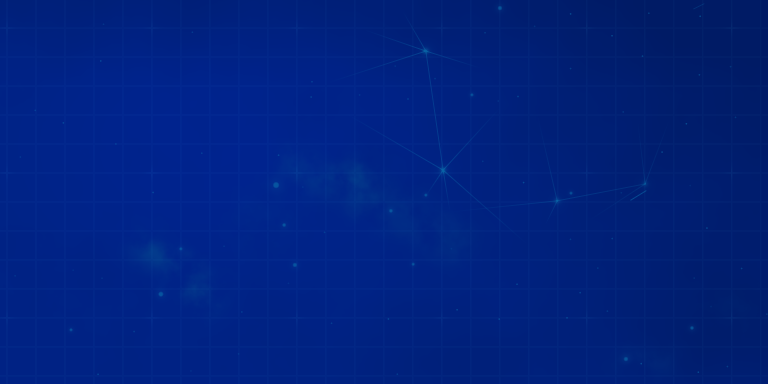
This background is drawn by a Shadertoy shader. Its source:

```glsl
// Deep blue sky with a fine grid, teal nebula wisps, stars and a faint constellation.
#define GRID_STEP 0.0755
#define GRID_ORIGIN vec2(0.0182, 0.172)
#define GRID_GLOW 0.034
#define LINE_HALF 0.0012
#define RAY_STRENGTH 0.42
#define NEBULA_STRENGTH 0.62
#define DUST_CELL 0.11
#define BASE_BLUE vec3(0.0, 0.135, 0.515)
#define NIGHT_BLUE vec3(0.0, 0.105, 0.395)
#define GLOW_BLUE vec3(0.0, 0.138, 0.56)
#define NEBULA_TEAL vec3(0.02, 0.31, 0.56)
#define STAR_TEAL vec3(0.04, 0.44, 0.68)

vec2 hash2(vec2 p) {
    vec3 q = fract(p.xyx * vec3(0.1031, 0.103, 0.0973));
    q += dot(q, q.yzx + 33.33);
    return fract((q.xx + q.yz) * q.zy);
}

float cornerGradient(vec2 cell, vec2 corner, vec2 f) {
    return dot(hash2(cell + corner) * 2.0 - 1.0, f - corner);
}

float gradientNoise(vec2 p) {
    vec2 i = floor(p), f = fract(p), u = f * f * (3.0 - 2.0 * f);
    vec2 e = vec2(1.0, 0.0);
    return mix(mix(cornerGradient(i, e.yy, f), cornerGradient(i, e.xy, f), u.x),
               mix(cornerGradient(i, e.yx, f), cornerGradient(i, e.xx, f), u.x), u.y);
}

float fbm(vec2 p) {
    float sum = 0.0, amp = 0.6;
    for (int i = 0; i < 5; i++) {
        sum += amp * gradientNoise(p);
        p = mat2(1.6, 1.2, -1.2, 1.6) * p + 7.3;
        amp *= 0.5;
    }
    return sum;
}

// Soft elliptical spot: 1 at the centre, fading over the given radii
float spot(vec2 p, vec2 centre, vec2 radii) {
    vec2 q = (p - centre) / radii;
    return exp(-dot(q, q));
}

// x: distance to the segment, y: position along it
vec2 segment(vec2 p, vec2 a, vec2 b) {
    vec2 ab = b - a;
    float t = clamp(dot(p - a, ab) / dot(ab, ab), 0.0, 1.0);
    return vec2(length(p - a - ab * t), t);
}

float wisp(vec2 p, vec2 a, vec2 b, float radius) {
    float d = segment(p, a, b).x / radius;
    return exp(-d * d);
}

float stroke(float d, float halfWidth, float px) {
    return clamp((halfWidth - d) / px + 0.5, 0.0, 1.0);
}

// Thin ray that fades from its hub to its tip
float ray(vec2 p, vec2 hub, vec2 tip, float px) {
    vec2 s = segment(p, hub, tip);
    return stroke(s.x, LINE_HALF, px) * (1.0 - s.y);
}

// Hub node with a small halo and four rays
float fan(vec2 p, vec2 hub, vec2 a, vec2 b, vec2 c, vec2 d, float px) {
    float rays = ray(p, hub, a, px) + ray(p, hub, b, px) + ray(p, hub, c, px) + ray(p, hub, d, px);
    return rays + 1.1 * spot(p, hub, vec2(0.0075)) + 0.2 * spot(p, hub, vec2(0.02));
}

float grid(vec2 p, float px) {
    vec2 cell = (p - GRID_ORIGIN) / GRID_STEP;
    vec2 d = abs(fract(cell + 0.5) - 0.5) * GRID_STEP;
    float lines = max(stroke(d.x, LINE_HALF, px), stroke(d.y, LINE_HALF, px));
    // Every fifth crossing carries a brighter plus sign
    vec2 major = abs(fract(cell / 5.0 + 0.5) - 0.5) * 5.0 * GRID_STEP;
    return lines * (1.0 + 1.3 * exp(-dot(major, major) / 0.0003));
}

float dust(vec2 p, float px) {
    vec2 cell = floor(p / DUST_CELL), rnd = hash2(cell + 19.0);
    vec2 centre = (cell + 0.15 + 0.7 * hash2(cell + 51.0)) * DUST_CELL;
    return step(0.6, rnd.x) * (0.15 + 0.4 * rnd.y) * stroke(length(p - centre), 0.002, px);
}

float brightStars(vec2 p, float px) {
    // Position and radius
    vec3 stars[14] = vec3[14](
        vec3(0.719, 0.518, 0.009), vec3(0.419, 0.234, 0.007), vec3(0.768, 0.31, 0.006),
        vec3(0.74, 0.414, 0.005), vec3(0.471, 0.352, 0.004), vec3(1.018, 0.451, 0.005),
        vec3(1.109, 0.492, 0.004), vec3(1.076, 0.312, 0.004), vec3(0.185, 0.141, 0.004),
        vec3(1.487, 0.497, 0.004), vec3(1.63, 0.065, 0.006), vec3(1.802, 0.146, 0.005),
        vec3(1.302, 0.979, 0.006), vec3(1.229, 0.753, 0.004));
    float sum = 0.0;
    for (int i = 0; i < 14; i++)
        sum += 0.5 * stroke(length(p - stars[i].xy), stars[i].z * 0.8, 1.5 * px)
             + 0.12 * spot(p, stars[i].xy, vec2(stars[i].z * 2.0));
    return sum;
}

void mainImage(out vec4 fragColor, in vec2 fragCoord) {
    float px = 1.0 / iResolution.y;
    vec2 p = fragCoord * px;
    float cloud = fbm(p * 5.0);

    // Sky: bright on the left, dark towards the top and right
    float night = 0.9 * spot(p, vec2(2.0, 0.85), vec2(0.65, 0.55)) + 0.6 * spot(p, vec2(1.95, 0.12), vec2(0.4, 0.28))
                + 0.4 * smoothstep(0.75, 1.05, p.y) + 0.25 * spot(p, vec2(1.15, 0.0), vec2(0.3, 0.2));
    vec3 color = mix(BASE_BLUE, GLOW_BLUE, spot(p, vec2(0.55, 0.62), vec2(0.5, 0.35)));
    color = mix(color, NIGHT_BLUE, clamp(night + 0.2 * cloud, 0.0, 1.0));

    // Nebula: a dense patch, a long arc and faint remnants
    vec2 q = p + 0.05 * vec2(fbm(p * 9.0 + 3.0), fbm(p * 9.0 + 17.0));
    float mist = 0.85 * wisp(q, vec2(0.39, 0.355), vec2(0.53, 0.24), 0.05)
               + 0.55 * wisp(q, vec2(0.76, 0.57), vec2(0.92, 0.52), 0.05)
               + 0.45 * wisp(q, vec2(0.92, 0.52), vec2(1.17, 0.37), 0.065)
               + 0.22 * spot(q, vec2(0.69, 0.42), vec2(0.09)) + 0.35 * spot(q, vec2(1.68, 0.06), vec2(0.07, 0.04))
               + 0.15 * spot(q, vec2(1.93, 0.2), vec2(0.12, 0.06));
    mist *= smoothstep(-0.35, 0.4, fbm(p * 14.0) + 0.5 * cloud);
    color = mix(color, NEBULA_TEAL, clamp(mist * NEBULA_STRENGTH, 0.0, 1.0));

    color += GRID_GLOW * vec3(0.4, 1.0, 0.8) * grid(p, px);

    // Constellation
    vec2 top = vec2(1.109, 0.867), heart = vec2(1.154, 0.557), east = vec2(1.451, 0.477), rim = vec2(1.68, 0.521);
    float web = fan(p, top, vec2(0.95, 0.922), vec2(0.859, 0.786), vec2(1.25, 0.823), vec2(1.05, 0.969), px)
              + fan(p, heart, vec2(0.898, 0.706), vec2(1.302, 0.719), vec2(1.375, 0.362), vec2(1.107, 0.487), px)
              + 0.7 * fan(p, east, vec2(1.172, 0.448), vec2(1.401, 0.693), rim, vec2(1.42, 0.414), px)
              + 0.5 * fan(p, rim, vec2(1.745, 0.693), vec2(1.536, 0.427), vec2(1.66, 0.69), east, px);
    web += 0.8 * stroke(segment(p, top, heart).x, LINE_HALF, px) + ray(p, heart, vec2(1.172, 0.448), px);
    web += 1.3 * stroke(segment(p, vec2(1.643, 0.479), vec2(1.682, 0.503)).x, LINE_HALF, px)
         + 0.6 * stroke(segment(p, vec2(1.807, 0.977), vec2(1.833, 0.99)).x, LINE_HALF, px);

    float light = RAY_STRENGTH * web + brightStars(p, px) + dust(p, px);
    fragColor = vec4(mix(color, STAR_TEAL, clamp(light, 0.0, 0.8)), 1.0);
}
```
